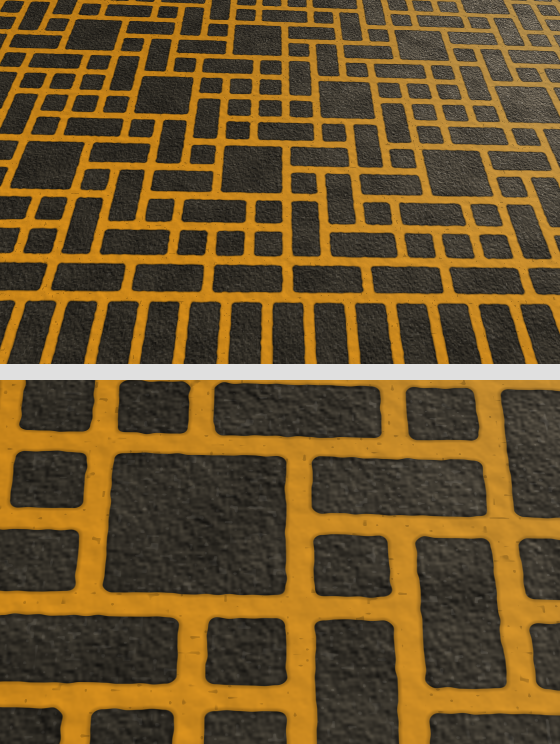
Top: the whole. Bottom: its middle third, enlarged.
This pattern is drawn by a Shadertoy shader. Its source:

```glsl
// Asphalt paving divided by raised ochre lines, seen in perspective.
// A 6 x 6 cell layout of squares, bricks and slabs repeats over the ground;
// two border courses lie in front, and glare brightens the far right.

float hash(vec2 p) {
    vec3 q = fract(p.xyx * 0.1031);
    q += dot(q, q.yzx + 33.33);
    return fract((q.x + q.y) * q.z);
}

float noise(vec2 p) {
    vec2 i = floor(p), f = fract(p);
    f = f * f * (3.0 - 2.0 * f);
    return mix(mix(hash(i), hash(i + vec2(1, 0)), f.x),
               mix(hash(i + vec2(0, 1)), hash(i + vec2(1, 1)), f.x), f.y);
}

float grain(vec2 p) {
    return 0.55 * noise(p * 13.0) + 0.45 * noise(p * 27.0 + 7.3);
}

float roundedBox(vec2 p, vec2 halfSize, float radius) {
    vec2 d = abs(p) - halfSize + radius;
    return length(max(d, 0.0)) + min(max(d.x, d.y), 0.0) - radius;
}

// Converts canvas position (x from the centre, depth down from the top) to ground units.
vec2 groundPosition(vec2 canvas, out float unitWidth) {
    float x = canvas.x - 0.018 - 0.0115 * (canvas.y - 0.5);
    float y = canvas.y - (0.036 - 0.035 * canvas.y) * x + 1.307;
    unitWidth = 0.0527 * y;
    return vec2(x / unitWidth, 42.72 / y - 21.11);
}

// Finds the lower left corner and the size of the tile holding p.
void findTile(vec2 p, out vec2 corner, out vec2 size) {
    if (p.y < -1.0) {                       // upright border course
        size = vec2(1, 2);
        corner = vec2(floor(p.x + 0.5) - 0.5, -3.0);
        return;
    }
    if (p.y < 0.0) {                        // lying border course
        size = vec2(2, 1);
        corner = vec2(2.0 * floor(p.x / 2.0), -1.0);
        return;
    }
    // Four upright bricks, four lying bricks and two slabs; the rest are squares
    vec2 starts[10] = vec2[10](
        vec2(0, 0), vec2(1, 1), vec2(2, 3), vec2(3, 4),
        vec2(3, 1), vec2(2, 2), vec2(0, 3), vec2(5, 4),
        vec2(4, 2), vec2(1, 5));
    vec2 cell = floor(p);
    corner = cell;
    size = vec2(1);
    for (int i = 0; i < 10; i++) {
        vec2 extent = i < 4 ? vec2(1, 2) : i < 8 ? vec2(2, 1) : vec2(2);
        vec2 offset = floor(mod(cell - starts[i] + 0.5, 6.0));
        if (offset.x < extent.x && offset.y < extent.y) {
            corner = cell - offset;
            size = extent;
        }
    }
    // The border cuts slabs that reach below it
    size.y += min(corner.y, 0.0);
    corner.y = max(corner.y, 0.0);
}

void mainImage(out vec4 fragColor, in vec2 fragCoord) {
    vec2 canvas = vec2(fragCoord.x - 0.5 * iResolution.x,
                       iResolution.y - fragCoord.y) / iResolution.y;
    float unitWidth;
    vec2 ground = groundPosition(canvas, unitWidth);
    float smoothing = 0.9 / (iResolution.y * unitWidth);

    // Tile shape with slightly uneven edges
    vec2 corner, size;
    findTile(ground, corner, size);
    float edge = roundedBox(ground - corner - 0.5 * size, 0.5 * size - 0.135, 0.09);
    edge += 0.025 * (noise(ground * 9.0) - 0.5);

    float glare = smoothstep(-0.4, 0.9, canvas.x) * smoothstep(1.2, 0.0, canvas.y);

    // Asphalt: relief of coarse grains, pale chips and patchy wear
    float relief = grain(ground) - grain(ground + vec2(0.025, 0.035));
    float chips = smoothstep(0.72, 0.95, noise(ground * 21.0 + 40.0));
    vec3 asphalt = mix(vec3(0.175, 0.162, 0.135), vec3(0.39, 0.36, 0.31), glare);
    asphalt *= 0.85 + 0.3 * noise(ground * 2.3) + 0.9 * relief;
    asphalt += (0.05 + 0.08 * glare) * chips;

    // Paint: soft bumps, small dark pits and dull rims
    float bumps = noise(ground * 7.0) - noise(ground * 7.0 + vec2(0.25, 0.35));
    float pits = smoothstep(0.86, 0.97, noise(ground * 17.0 + 90.0));
    vec3 paint = mix(vec3(0.80, 0.53, 0.10), vec3(0.75, 0.60, 0.33), glare);
    paint *= 0.92 + 0.08 * smoothstep(0.0, 0.6, canvas.y);
    paint *= 1.0 + 0.14 * bumps + 0.06 * relief - 0.18 * pits;
    paint *= mix(0.78, 1.0, smoothstep(0.0, 0.05, edge));

    // A thin shadow lies inside each tile edge
    asphalt *= mix(0.72, 1.0, smoothstep(0.0, 0.06, -edge));
    vec3 color = mix(asphalt, paint, smoothstep(-smoothing, smoothing, edge));
    fragColor = vec4(clamp(color, 0.0, 1.0), 1.0);
}
```
